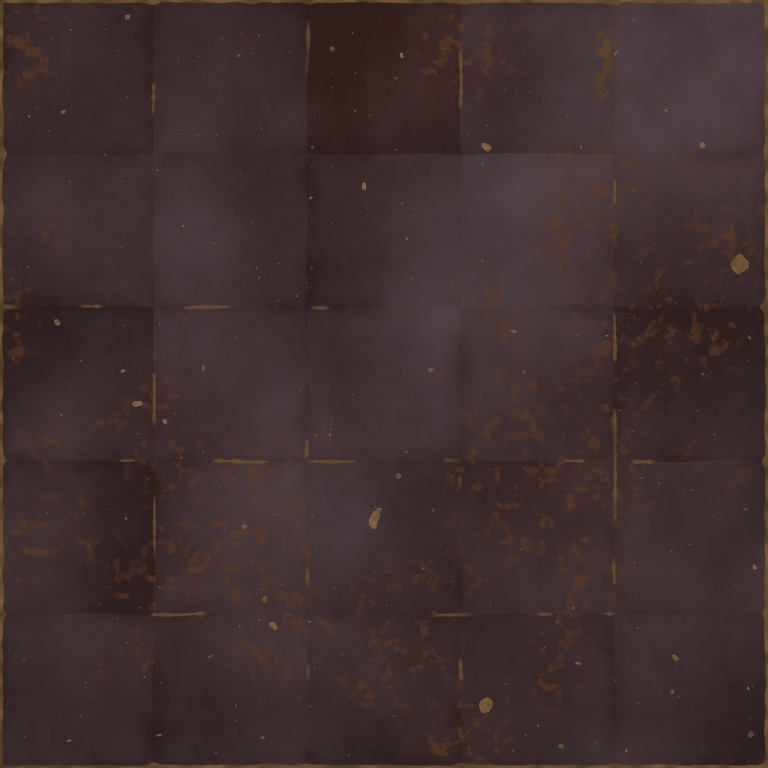
Write a three.js fragment shader that draws this texture.

```glsl
// Five by five dark glazed tiles with almost closed joints and an ochre rim.
// Cloudy noise stepped per tile gives the glaze tone; thresholded noise and
// hashed cells add rust specks, worn joint slivers and chips.
#define TILES 5.0
#define RIM_WIDTH 0.0042
#define JOINT_WIDTH 0.0024
#define SOFT 0.0012
#define CLOUD_CONTRAST 1.25
#define TILE_VARIATION 0.16
#define RUST_AMOUNT 0.6
#define GLAZE_DARK vec3(0.170, 0.115, 0.120)
#define GLAZE_PALE vec3(0.340, 0.273, 0.287)
#define RUST vec3(0.37, 0.235, 0.150)
#define OCHRE vec3(0.43, 0.325, 0.195)
#define CLAY vec3(0.57, 0.43, 0.31)

varying vec2 vUv;

float hash(vec2 p) {
  return fract(sin(dot(p, vec2(127.1, 311.7))) * 43758.5);
}

float noise(vec2 p) {
  vec2 i = floor(p), f = fract(p);
  f = f * f * (3.0 - 2.0 * f);
  return mix(mix(hash(i), hash(i + vec2(1.0, 0.0)), f.x),
             mix(hash(i + vec2(0.0, 1.0)), hash(i + 1.0), f.x), f.y);
}

float fbm(vec2 p) {
  float sum = 0.0, amp = 0.5;
  for (int i = 0; i < 5; i++) {
    sum += amp * noise(p);
    p = mat2(1.6, 1.2, -1.2, 1.6) * p + 7.3;
    amp *= 0.5;
  }
  return sum / 0.97;
}

// Soft round patch of light or shade
float patchAt(vec2 p, vec2 centre, float radius) {
  vec2 d = (p - centre) / radius;
  return exp(-dot(d, d));
}

// Broken line of exposed clay along one joint
float sliver(float across, float along, float id) {
  float gate = smoothstep(0.77, 0.90, noise(vec2(along * 24.0, id * 7.0)));
  float width = JOINT_WIDTH * (0.3 + noise(vec2(along * 150.0, id)));
  return gate * (1.0 - smoothstep(width * 0.4, width + SOFT, across));
}

// One ragged chip per chosen cell; returns coverage and a random shade
vec2 chips(vec2 uv, float cells, float radius, float chance) {
  vec2 id = floor(uv * cells);
  vec2 seed = id + cells * 3.0;
  vec2 centre = 0.2 + 0.6 * vec2(hash(seed + 1.7), hash(seed + 5.1));
  vec2 d = (fract(uv * cells) - centre) / cells;
  float angle = 6.283 * hash(seed + 9.2), c = cos(angle), s = sin(angle);
  d = mat2(c, s, -s, c) * d * vec2(1.0, 1.0 + 1.6 * hash(seed + 3.3));
  float size = radius * (0.4 + 0.6 * hash(seed + 6.6));
  float edge = length(d) + size * 1.3 * (fbm(uv * 0.9 / radius) - 0.5);
  float cover = 1.0 - smoothstep(size - SOFT, size + SOFT * 0.5, edge);
  return vec2(cover * step(hash(seed), chance), hash(seed + 8.4));
}

void main() {
  vec2 uv = vUv;
  vec2 wobble = vec2(noise(uv * 18.0), noise(uv * 18.0 + 40.0)) - 0.5;
  vec2 grid = (uv + wobble * 0.004) * TILES;
  vec2 tile = floor(grid);
  vec2 joint = abs(fract(grid + 0.5) - 0.5) / TILES;
  vec2 line = floor(grid + 0.5);
  float jointDist = min(joint.x, joint.y);

  // Glaze tone: drifting clouds, partly cut at the joints
  float cloud = mix(fbm(uv * 5.0 + 2.0), fbm(uv * 6.0 + tile * 3.7), 0.35);
  float tone = 0.41 + CLOUD_CONTRAST * (cloud - 0.5);
  tone += TILE_VARIATION * (hash(tile + 4.0) - 0.5);
  vec2 p = mix(uv, (tile + 0.5) / TILES, 0.5) + wobble * 0.04;
  tone += 0.22 * patchAt(p, vec2(0.26, 0.80), 0.12);
  tone += 0.30 * patchAt(p, vec2(0.90, 0.93), 0.15);
  tone += 0.13 * patchAt(p, vec2(0.60, 0.58), 0.24);
  float scorch = patchAt(p, vec2(0.47, 0.93), 0.14);
  tone -= 0.34 * scorch + 0.25 * patchAt(p, vec2(0.92, 0.52), 0.13);
  tone -= 0.14 * smoothstep(0.32, 0.0, uv.y) + 0.12 * smoothstep(0.10, 0.0, uv.x);

  // Uneven shading near the joints and fine grain
  float wear = fbm(uv * 13.0 + 30.0);
  tone -= 0.16 * smoothstep(0.025, 0.0, jointDist) * smoothstep(0.4, 0.7, wear);
  tone -= 0.07 * (1.0 - smoothstep(0.0005, 0.003, jointDist)) * wear;
  tone += 0.07 * (noise(uv * 420.0) - 0.5) + 0.12 * (fbm(uv * 70.0) - 0.5);
  vec3 color = mix(GLAZE_DARK, GLAZE_PALE, clamp(tone, 0.0, 1.05));
  color += vec3(0.018, 0.002, -0.010) * scorch;

  // Rust specks gathered in the darker areas
  float rustArea = smoothstep(0.50, 0.72, fbm(uv * 6.5 + 61.0) + 0.16 * (0.4 - tone));
  rustArea = max(rustArea, 0.7 * patchAt(uv, vec2(0.94, 0.69), 0.09));
  float rustSpeck = smoothstep(0.54, 0.74, fbm(uv * 85.0 + 11.0));
  color = mix(color, RUST, RUST_AMOUNT * rustArea * (0.12 + 0.88 * rustSpeck));

  // Clay showing through the inner joints
  vec2 inner = step(0.5, line) * step(line, vec2(TILES - 0.5));
  float worn = max(inner.x * sliver(joint.x, uv.y, line.x),
                   inner.y * sliver(joint.y, uv.x, line.y + 20.0));
  color = mix(color, OCHRE, 0.75 * worn);

  // Olive stain running down from the top
  float stain = patchAt(uv * vec2(7.0, 1.0), vec2(5.50, 0.94), 0.075);
  stain *= smoothstep(0.43, 0.56, fbm(uv * vec2(60.0, 34.0)));
  color = mix(color, vec3(0.39, 0.285, 0.12), 0.85 * stain);

  // Chips from large and rare to small and common
  for (int i = 0; i < 3; i++) {
    float level = float(i);
    vec2 chip = chips(uv, 7.0 * pow(2.4, level), 0.012 * pow(0.40, level), 0.13 + 0.06 * level);
    vec3 chipColor = mix(OCHRE, CLAY, chip.y) * (0.82 + 0.3 * noise(uv * 160.0));
    color = mix(color, chipColor, chip.x * (0.9 - 0.12 * level));
  }

  // Ragged outer rim, broken wider where joints reach it
  vec2 side = min(uv, 1.0 - uv);
  float rimDist = min(side.x, side.y);
  float along = side.x < side.y ? joint.y : joint.x;
  float rim = RIM_WIDTH * (0.35 + 1.1 * fbm(uv * 55.0));
  rim += 0.006 * exp(-pow(along / 0.007, 2.0)) * noise(uv * 90.0);
  float rimCover = 1.0 - smoothstep(rim - SOFT, rim + SOFT, rimDist);
  vec3 rimColor = OCHRE * (0.72 + 0.45 * noise(uv * 70.0));
  color = mix(color, rimColor, 0.85 * rimCover);

  gl_FragColor = vec4(color, 1.0);
}
```
